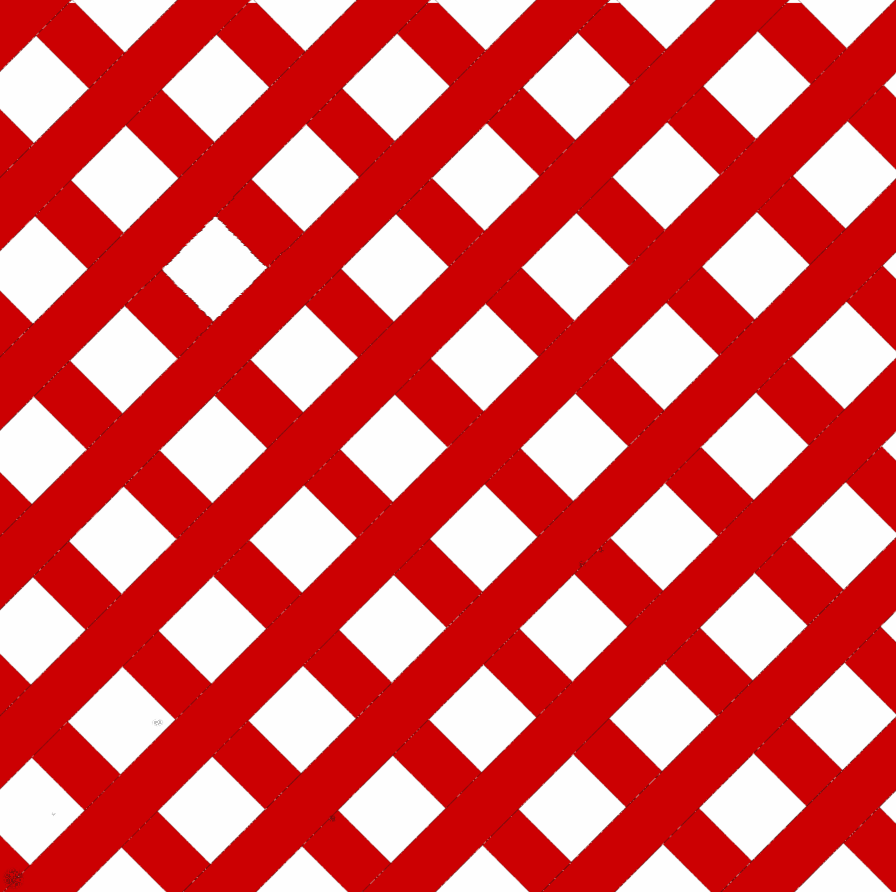
Write a WebGL 2 fragment shader that draws this pattern.

```glsl
#version 300 es
precision highp float;
// Diagonal lattice: rising red bands laid over falling red bands on white.
// Each band family is a repeated 1D distance; thin stippled dark lines trace
// the band edges, with one frayed opening and a few small scuffs as wear.
uniform vec2 u_resolution;
out vec4 fragColor;

const vec3 RED = vec3(0.80, 0.0, 0.008);
const vec3 WHITE = vec3(0.995);
const vec3 LINE_DARK = vec3(0.27, 0.07, 0.07);
const vec3 LINE_PALE = vec3(0.74, 0.56, 0.54);
const vec3 SMUDGE = vec3(0.70);

// Diagonal coordinates: x = across rising bands, y = across falling bands
const vec2 PERIOD = vec2(0.20026, 0.2026);
const vec2 GAP_CENTRE = vec2(0.1447, 0.1244);
const vec2 GAP_HALF = vec2(0.0592, 0.0612);
const vec2 FRAYED_CELL = vec2(-3.0, 4.0);
const float LINE_HALF = 0.0006;
const float GRAIN = 0.0026;
const float TOP_TRIM = 0.0033;

float hash(vec2 p) {
    vec3 q = fract(vec3(p.xyx) * 0.1031);
    q += dot(q, q.yzx + 33.33);
    return fract((q.x + q.y) * q.z);
}

// Smooth 1D noise along a line; key separates the lines
float stipple(float along, float key) {
    float i = floor(along), f = fract(along);
    return mix(hash(vec2(i, key)), hash(vec2(i + 1.0, key)), f * f * (3.0 - 2.0 * f));
}

// Coverage of the region where distance d is negative
float cover(float d, float aa) {
    return 1.0 - smoothstep(-aa, aa, d);
}

// Paints a broken dark line with pale flecks at signed distance d
vec3 edgeLine(vec3 base, float d, float along, float key, float strength, float aa) {
    float n = stipple(along / GRAIN, key);
    float line = cover(abs(d) - LINE_HALF, aa) * strength;
    vec3 ink = mix(LINE_DARK, LINE_PALE, smoothstep(0.62, 0.85, n));
    return mix(base, ink, line * mix(0.55, 1.0, n));
}

// Soft grainy blot
float scuff(vec2 p, vec2 centre, vec2 size) {
    float d = length((p - centre) / size);
    float grain = hash(floor(p / 0.0014) + 300.0);
    return (1.0 - smoothstep(0.4, 1.0, d)) * smoothstep(0.25, 0.7, grain);
}

void main() {
    vec2 p = gl_FragCoord.xy / u_resolution.x;
    float height = u_resolution.y / u_resolution.x;
    float aa = 0.7 / u_resolution.x;

    // Lattice cell, and position relative to its white opening
    vec2 diag = vec2(p.x - p.y, p.x + p.y);
    vec2 grid = (diag - GAP_CENTRE) / PERIOD;
    vec2 cell = floor(grid + 0.5);
    vec2 local = (grid - cell) * PERIOD;
    float frayed = all(equal(cell, FRAYED_CELL)) ? 1.0 : 0.0;

    // Distance to each band family, negative inside the band
    vec2 band = (GAP_HALF - abs(local)) * 0.70711;
    vec2 side = step(0.0, local);
    vec2 key = cell * 2.0 + side + 60.0;
    float inset = frayed * 0.0016 * stipple((local.x - local.y) / GRAIN, 7.0);
    band -= inset;

    // Falling bands, trimmed just short of the top border
    float falling = cover(max(band.y, p.y - height + TOP_TRIM), aa);
    vec3 color = mix(WHITE, RED, falling);
    color = edgeLine(color, band.y, diag.x, key.y + 90.0, 0.40 + 0.35 * frayed, aa);

    // Rising bands on top
    color = mix(color, RED, cover(band.x, aa));
    float lineStrength = 0.62 + 0.28 * hash(vec2(key.x, 5.0));
    color = edgeLine(color, band.x, diag.y, key.x, lineStrength, aa);

    // Pale smudges on the openings
    color = mix(color, SMUDGE, 0.8 * scuff(p, vec2(0.176, 0.189), vec2(0.008, 0.005)));
    color = mix(color, SMUDGE, 0.7 * scuff(p, vec2(0.060, 0.087), vec2(0.003)));

    // Dark specks near band corners
    vec3 specks[4] = vec3[4](vec3(0.371, 0.082, 0.005), vec3(0.671, 0.382, 0.004),
                             vec3(0.650, 0.366, 0.005), vec3(0.015, 0.015, 0.014));
    for (int i = 0; i < 4; i++) {
        float blot = scuff(p, specks[i].xy, vec2(specks[i].z));
        color = mix(color, LINE_DARK, 0.55 * blot);
    }
    fragColor = vec4(color, 1.0);
}
```
